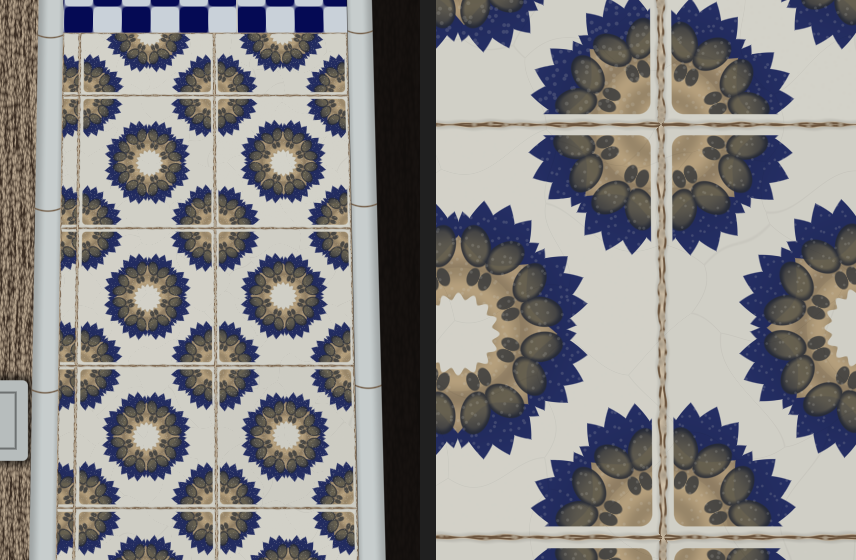
Left, the full canvas; right, a detail of the centre.
A WebGL 2 fragment shader for this pattern:

```glsl
#version 300 es
precision highp float;
// A pillar of glazed tiles with rings of eight flowers and quarter rings in the
// corners, between white edging, wood and a dark door. Polar folding repeats one
// flower; cellular noise and layered sines add wear.
uniform vec2 u_resolution;
out vec4 fragColor;

#define FLOWERS 8.0
#define RING_TIP 0.328
#define RING_HOLE 0.092
#define CORNER_HOLE 0.02
#define CORNER_INSET 0.026
#define JOINT 0.0055
#define SLIP 0.016
#define WEAR 0.5

const vec3 GLAZE = vec3(0.815, 0.81, 0.775);
const vec3 EDGING = vec3(0.765, 0.79, 0.79);
const vec3 BLUE = vec3(0.145, 0.185, 0.40);
const vec3 CHECK = vec3(0.02, 0.04, 0.33);
const vec3 SAND = vec3(0.67, 0.585, 0.45);
const vec3 OLIVE = vec3(0.38, 0.36, 0.30);
const vec3 INK = vec3(0.12, 0.14, 0.19);
const vec3 GROUT = vec3(0.73, 0.675, 0.59);
const vec3 SOIL = vec3(0.42, 0.33, 0.24);
const vec3 DOOR = vec3(0.075, 0.06, 0.052);

float cover(float d, float e) { return 1.0 - smoothstep(-e, e, d); }

vec2 hash2(vec2 p) {
  return fract(sin(p * mat2(127.1, 311.7, 269.5, 183.3)) * 43758.5);
}

// Distances to the two nearest scattered points
vec2 cells(vec2 p) {
  vec2 near = vec2(9.0);
  for (int i = 0; i < 9; i++) {
    vec2 c = floor(p) + vec2(i % 3 - 1, i / 3 - 1);
    float d = length(c + hash2(c) - p);
    near = d < near.x ? vec2(d, near.x) : vec2(near.x, min(near.y, d));
  }
  return near;
}

float ellipse(vec2 p, vec2 r) { return (length(p / r) - 1.0) * min(r.x, r.y); }

// One flower: x along its axis, y sideways, z from -1 to 1 across
vec3 foldFlower(vec2 p) {
  float wedge = 6.28319 / FLOWERS, a = atan(p.y, p.x);
  a -= (floor(a / wedge) + 0.5) * wedge;
  return vec3(length(p) * vec2(cos(a), abs(sin(a))), 2.0 * a / wedge);
}

vec3 flowerRing(vec3 col, vec2 p, float hole, vec2 slip, float e) {
  vec3 f = foldFlower(p);
  float z = foldFlower(p - slip).z, r = length(p), rs = length(p - slip);
  // Toothed blue crown
  float teeth = abs(fract(f.z * 2.0) - 0.5) * 2.0;
  float rim = RING_TIP - 0.036 * (1.0 - teeth) - 0.035 * f.z * f.z;
  float crown = max(max((r - rim) * 0.6, f.y - 0.101), 0.15 - r);
  col = mix(col, BLUE * (0.72 + 0.8 * r), cover(crown, e));
  // Sand wash, slightly out of place
  float wash = max(hole + 0.008 * cos(z * 6.28319) - rs, rs - 0.185 - 0.055 * z * z);
  col = mix(col, SAND * (0.96 + 0.09 * sin(rs * 70.0)), 0.95 * cover(wash, e * 1.5));
  // Pair of spread leaves with dark rims
  vec2 m = mat2(0.82, -0.57, 0.57, 0.82) * (f.xy - vec2(0.203, 0.038));
  float leaf = ellipse(m, vec2(0.052, 0.036));
  vec3 tone = mix(OLIVE, INK, 0.8 * smoothstep(-0.013, -0.001, leaf));
  tone = mix(tone, INK, 0.4 * smoothstep(0.2, 0.25, r));
  col = mix(col, tone, 0.92 * cover(leaf, e));
  // Buds around the hole
  float bud = ellipse(f.xy - vec2(0.131, 0.015), vec2(0.023, 0.015));
  return mix(col, mix(OLIVE, INK, 0.55), 0.88 * cover(bud, e));
}

vec3 tiles(vec2 g, float e) {
  // Two whole columns, a cut strip on the left and a cut row on top
  bool strip = g.x < -1.007;
  vec2 id = vec2(strip ? -2.0 : floor(g.x), floor(g.y));
  vec2 p = vec2(strip ? g.x + 1.184 : g.x - id.x, g.y - id.y) - 0.5;
  vec2 rnd = hash2(id + 7.0), jit = hash2(id * 3.1 + sign(p)), inset = 0.5 - abs(p);
  vec3 col = GLAZE * (0.98 + 0.04 * rnd.x);
  col = flowerRing(col, p - 0.016 * (rnd - 0.5), RING_HOLE, SLIP * (rnd.yx * 2.0 - 1.0), e);
  vec3 corner = flowerRing(col, inset - 0.012 * jit, CORNER_HOLE, SLIP * (jit - 0.5), e);
  col = mix(col, corner, cover(length(max(CORNER_INSET + 0.03 - inset, 0.0)) - 0.03, e));
  // Fine crazing and rubbed flecks
  vec2 crack = cells(g * 3.7 + 0.15 * sin(g.yx * 17.0));
  col *= 1.0 - 0.07 * WEAR * cover(crack.y - crack.x - 0.008, 0.008);
  col = mix(col, GLAZE, 0.35 * WEAR * cover(cells(g * 42.0).x - 0.1 - 0.1 * rnd.y, 0.08));
  // Pale uneven grout with a broken line of soil
  float across = min(min(abs(g.x), abs(g.x + 1.007)), min(g.x + 1.134, 1.0 - g.x));
  float down = min(abs(g.y - round(g.y)), g.y + 0.485);
  float d = min(across - 0.002, down) + 0.0016 * sin(g.x * 31.0 + g.y * 43.0) + 0.0014 * sin(g.y * 97.0 - g.x * 83.0);
  float grit = cells(g * 38.0).x, level = across < down ? 0.0 : 0.2;
  col *= 1.0 - 0.1 * cover(d - JOINT * 2.0, 0.005);
  col = mix(col, GROUT * (0.88 + 0.3 * grit), cover(d - JOINT, e));
  float seam = abs(d - JOINT * (0.8 - 3.0 * level)) - 0.0025;
  return mix(col, SOIL, cover(seam, e) * smoothstep(0.2, 0.6, grit + level));
}

vec3 wood(vec2 q) {
  float grain = 1.05 + 0.16 * sin(q.x * 310.0 + 2.0 * sin(q.y * 11.0)) + 0.12 * sin(q.x * 743.0 + 3.0 * sin(q.y * 23.0));
  grain -= 1.1 * cells(q * vec2(290.0, 95.0)).x + 0.5 * cover(cells(q * vec2(120.0, 9.0)).x - 0.18, 0.1);
  return mix(vec3(0.23, 0.18, 0.14), vec3(0.70, 0.63, 0.54), clamp(grain, 0.0, 1.0));
}

void main() {
  // q runs down from the top; g counts tiles with mild perspective
  vec2 q = gl_FragCoord.xy / u_resolution * vec2(0.75, 1.0);
  q.y = 1.0 - q.y;
  float size = 0.237 + 0.0165 * q.y, px = 0.8 / u_resolution.y, e = px / size;
  vec2 g = vec2((q.x - 0.382 - 0.005 * q.y) / size, (sqrt(0.05415 + 0.0172 * (q.y - 0.1706)) - 0.2327) / 0.0086);

  // Wood with a switch box, dark door
  vec3 col = wood(q);
  vec2 b = abs(q - vec2(0.008, 0.751)) - vec2(0.032, 0.062);
  float box = length(max(b, 0.0)) + min(max(b.x, b.y), 0.0) - 0.01;
  col *= 1.0 - 0.6 * cover(box - 0.008, 0.012);
  col = mix(col, EDGING * 0.94, cover(box, px));
  col = mix(col, EDGING * 0.56, cover(abs(box + 0.022) - 0.0018, px));
  if (g.x > 0.0) col = DOOR * (0.75 + 0.6 * wood(q * 0.6).r);

  // Rounded edging with staggered joints
  float mid = g.x < 0.0 ? -1.227 : 1.0965, t = (g.x - mid) / 0.094 * sign(mid);
  vec3 edge = EDGING * (1.02 - 0.2 * smoothstep(0.1, 1.0, t) - 0.12 * smoothstep(0.6, 1.0, -t));
  float k = (g.y + (mid < 0.0 ? 0.467 : 0.5) - 0.02 * (1.0 - t * t)) / 1.32;
  edge = mix(edge, SOIL, cover(abs(k - round(k)) - 0.0035, e));
  col = mix(col, edge, cover(abs(g.x - mid) - 0.094, e));

  // Tiled face below a band of blue checks
  vec2 c = vec2((g.x + 1.126) / 0.2165, (q.y - 0.0117) / 0.0495);
  float parity = sin(3.14159 * c.x) * sin(3.14159 * c.y);
  vec3 checks = mix(vec3(0.79, 0.82, 0.85), CHECK, smoothstep(-0.06, 0.06, parity));
  checks = mix(checks, GLAZE, cover(abs(c.x - 6.0) - 0.025, 0.02));
  vec3 face = mix(tiles(g, e), checks, cover(g.y + 0.487, e));
  col = mix(col, face, cover(max(-1.134 - g.x, g.x - 1.0), e));
  fragColor = vec4(col, 1.0);
}
```
